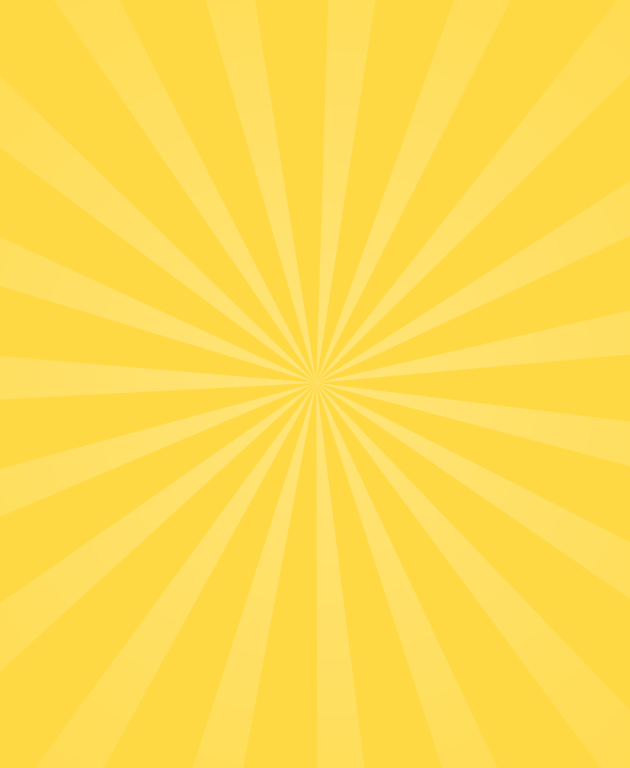
A WebGL 2 fragment shader for this background:

```glsl
#version 300 es
precision highp float;
// Golden sunburst: pale rays spread from the middle and fade towards the rim.

uniform vec2 u_resolution;
out vec4 fragColor;

const float TAU = 6.2831853;
const vec3 GOLD = vec3(1.0, 0.85, 0.268);
const vec3 PALE_GOLD = vec3(1.0, 0.896, 0.475);

// Signed distance to the nearest ray edge, positive inside a ray.
float rayDistance(vec2 p, float count, float phase, float fill) {
    float turn = (atan(p.y, p.x) - phase) / TAU * count;
    float offset = abs(fract(turn + 0.5) - 0.5);
    return (0.5 * fill - offset) * TAU / count * length(p);
}

// Edge coverage across about one pixel; blends evenly at the apex.
float coverage(float dist, float pixel) {
    return clamp(0.5 + dist / pixel, 0.0, 1.0);
}

// Ray strength, falling steadily from the apex to the rim.
float rayStrength(float radius, float rim, float rimStrength) {
    return mix(1.0, rimStrength, clamp(radius / rim, 0.0, 1.0));
}

void main() {
    // Canvas-height units, measured from the apex.
    vec2 apex = vec2(0.502, 0.5015);
    vec2 aspect = vec2(u_resolution.x / u_resolution.y, 1.0);
    vec2 p = (gl_FragCoord.xy / u_resolution - apex) * aspect;

    // The burst is slightly taller than it is wide.
    vec2 burst = p / vec2(1.0, 1.06);
    float edge = rayDistance(burst, 19.0, radians(8.6), 0.39);
    float ray = coverage(edge, 1.0 / u_resolution.y);

    float strength = rayStrength(length(p), 0.63, 0.26);
    fragColor = vec4(mix(GOLD, PALE_GOLD, ray * strength), 1.0);
}
```
